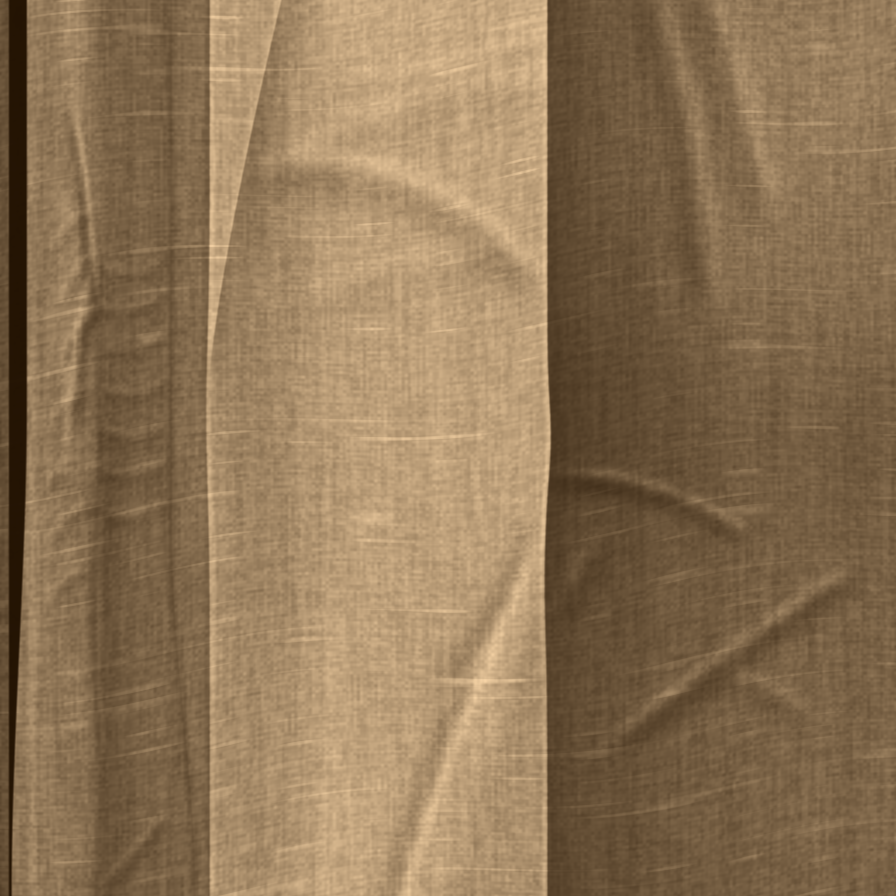
A Shadertoy shader for this texture:

```glsl
// Hanging linen in three overlapping panels, lit softly from the front.
// One scalar tone holds the folds, creases and woven threads; a linear
// ramp then turns that tone into warm brown and sand colours.

float hash(vec2 p) {
    return fract(sin(dot(p, vec2(127.1, 311.7))) * 43758.5453);
}

float noise(vec2 p) {
    vec2 i = floor(p), f = fract(p);
    f = f * f * (3.0 - 2.0 * f);
    return mix(mix(hash(i), hash(i + vec2(1, 0)), f.x),
               mix(hash(i + vec2(0, 1)), hash(i + vec2(1, 1)), f.x), f.y);
}

float edge(float d) { return smoothstep(-0.0016, 0.0016, d); }

float bump(float d, float w) { return exp(-d * d / (w * w)); }

// Lit ridge from a to b, bowed to its left, with a shadow along its right.
float crease(vec2 p, vec2 a, vec2 b, float bow, float w) {
    vec2 dir = normalize(b - a);
    float t = dot(p - a, dir) / length(b - a);
    float d = dot(p - a, vec2(-dir.y, dir.x)) - 4.0 * bow * t * (1.0 - t);
    float fade = smoothstep(-0.05, 0.25, t) * smoothstep(1.06, 0.85, t);
    return fade * (bump(d, w) - 0.9 * bump(d + 2.2 * w, 1.8 * w));
}

// Narrow panel gathered on the left
float leftPanel(vec2 p) {
    float low = smoothstep(0.75, 0.45, p.y);
    float tone = mix(0.56, 0.47, smoothstep(0.08, 0.13, p.x));
    tone += 0.07 * bump(p.x - 0.083, 0.018) * (1.0 - low);
    float fold = p.x - 0.108 - 0.004 * sin(p.y * 15.0);
    tone -= low * (0.07 * bump(fold - 0.012, 0.022) + 0.05 * bump(fold, 0.004));
    tone += 0.06 * bump(p.x - 0.036, 0.006);
    tone += 0.14 * crease(p, vec2(0.081, 0.89), vec2(0.108, 0.67), 0.004, 0.004);
    tone += 0.12 * crease(p, vec2(0.075, 0.49), vec2(0.102, 0.71), 0.006, 0.005);
    // Puckers at the gather, and tension lines that sag to its right
    for (int i = 0; i < 7; i++) {
        float k = float(i), r = hash(vec2(k, 4.0));
        vec2 a = vec2(0.048 + 0.02 * r, 0.72 - 0.065 * k);
        tone += 0.07 * crease(p, a, a + vec2(0.042, 0.03 + 0.05 * r), 0.006, 0.005);
        vec2 s = vec2(0.103, 0.71 - 0.045 * k);
        tone += 0.045 * crease(p, s, s + vec2(0.085, 0.02 * r), -0.014, 0.005);
    }
    tone += 0.06 * crease(p, vec2(0.11, 0.01), vec2(0.18, 0.09), 0.0, 0.005);
    // Smooth strip turned away beside the middle panel
    float strip = p.x - 0.192 - 0.026 * smoothstep(0.4, 0.0, p.y);
    float stripTone = 0.51 + 0.5 * strip - 0.09 * bump(p.x - 0.236, 0.008);
    tone = mix(tone, stripTone, edge(strip));
    return tone - 0.06 * bump(strip, 0.005);
}

// Broad bright panel with a folded flap at its upper left
float middlePanel(vec2 p, float left, float right) {
    float tone = 0.65 + 0.09 * smoothstep(0.27, 0.42, p.x);
    tone -= 0.04 * bump(p.x - 0.30, 0.04) * smoothstep(0.1, 0.5, p.y);
    tone += 0.06 * bump(p.x - 0.375, 0.03) * smoothstep(0.5, 0.1, p.y);
    tone += 0.04 * smoothstep(0.75, 1.0, p.y);
    tone += 0.10 * crease(p, vec2(0.27, 0.82), vec2(0.61, 0.69), 0.052, 0.013);
    tone += 0.05 * crease(p, vec2(0.28, 0.80), vec2(0.62, 0.92), 0.030, 0.014);
    tone += 0.04 * crease(p, vec2(0.36, 0.91), vec2(0.61, 0.97), -0.010, 0.010);
    tone += 0.04 * crease(p, vec2(0.31, 0.66), vec2(0.58, 0.73), 0.015, 0.012);
    tone += 0.11 * crease(p, vec2(0.592, 0.36), vec2(0.435, -0.06), -0.012, 0.008);
    tone += 0.08 * crease(p, vec2(0.615, 0.43), vec2(0.495, 0.21), 0.010, 0.008);
    tone -= 0.07 * smoothstep(0.0, 0.03, p.x - 0.49 - 0.28 * p.y)
                 * smoothstep(0.43, 0.34, p.y);

    float flap = 0.234 + 0.08 * pow(max(p.y - 0.58, 0.0) / 0.42, 1.25) - p.x;
    float shown = smoothstep(0.56, 0.64, p.y);
    tone -= 0.09 * shown * bump(min(flap, 0.0), 0.025);
    tone = mix(tone, 0.72 + 0.08 * bump(flap, 0.006), edge(flap) * shown);

    tone += 0.10 * bump(p.x - left - 0.003, 0.004);
    return tone + 0.09 * bump(p.x - right + 0.003, 0.003);
}

// Shaded panel behind, on the right
float rightPanel(vec2 p) {
    float tone = 0.385 + 0.09 * smoothstep(0.63, 0.88, p.x);
    tone += 0.08 * smoothstep(0.45, 0.95, p.y) * smoothstep(0.61, 0.85, p.x);
    tone += 0.03 * bump(p.y - 0.9, 0.2) - 0.025 * bump(p.y - 0.53, 0.1);
    tone += 0.025 * (noise(p * vec2(6.0, 9.0)) - 0.5);
    tone += 0.09 * crease(p, vec2(0.725, 1.06), vec2(0.803, 0.65), 0.012, 0.011);
    tone += 0.08 * crease(p, vec2(0.785, 1.05), vec2(0.87, 0.75), 0.004, 0.012);
    tone += 0.09 * crease(p, vec2(0.61, 0.475), vec2(0.84, 0.405), 0.020, 0.007);
    tone += 0.10 * crease(p, vec2(0.66, 0.16), vec2(0.95, 0.37), 0.004, 0.008);
    tone += 0.05 * crease(p, vec2(0.80, 0.255), vec2(0.91, 0.205), 0.008, 0.008);
    tone += 0.04 * crease(p, vec2(0.61, 0.31), vec2(0.67, 0.41), 0.0, 0.009);
    return tone - 0.05 * bump(p.x - 0.612, 0.025);
}

// Crossed yarns, with sparse thick slubs along the weft
float weave(vec2 p) {
    float y = p.y - 0.10 * p.x + 0.012 * sin(p.x * 11.0 + p.y * 4.0);
    float weft = noise(vec2(p.x * 45.0, y * 330.0)) - 0.5;
    float warp = noise(vec2(p.x * 300.0, y * 28.0)) - 0.5;
    float streak = noise(vec2(p.x * 110.0, y * 5.0)) - 0.5;
    float grain = noise(vec2(p.x, y) * 260.0) - 0.5;
    float slub = smoothstep(0.80, 1.0, noise(vec2(p.x * 12.0, y * 150.0)));
    return 0.07 * weft + 0.07 * warp + 0.045 * streak + 0.09 * grain + 0.11 * slub;
}

void mainImage(out vec4 fragColor, in vec2 fragCoord) {
    vec2 p = fragCoord / iResolution.xy;
    float left = 0.234 - 0.004 * bump(p.y - 0.54, 0.12);
    float right = 0.611 + 0.004 * bump(p.y - 0.51, 0.06) - 0.003 * bump(p.y - 0.35, 0.1);

    // Panels layered from left to right, with a dark gap at the far left
    float tone = mix(0.40, 0.14, edge(p.x - 0.010));
    float gapEnd = 0.013 + 0.017 * smoothstep(0.0, 0.55, p.y);
    tone = mix(tone, leftPanel(p), edge(p.x - gapEnd));
    tone = mix(tone, middlePanel(p, left, right), edge(p.x - left));
    tone = mix(tone, rightPanel(p), edge(p.x - right));
    tone += weave(p) * smoothstep(0.08, 0.65, tone);

    vec3 color = tone * vec3(1.0, 0.91, 0.77) - vec3(0.0, 0.05, 0.095);
    fragColor = vec4(clamp(color, 0.0, 1.0), 1.0);
}
```
